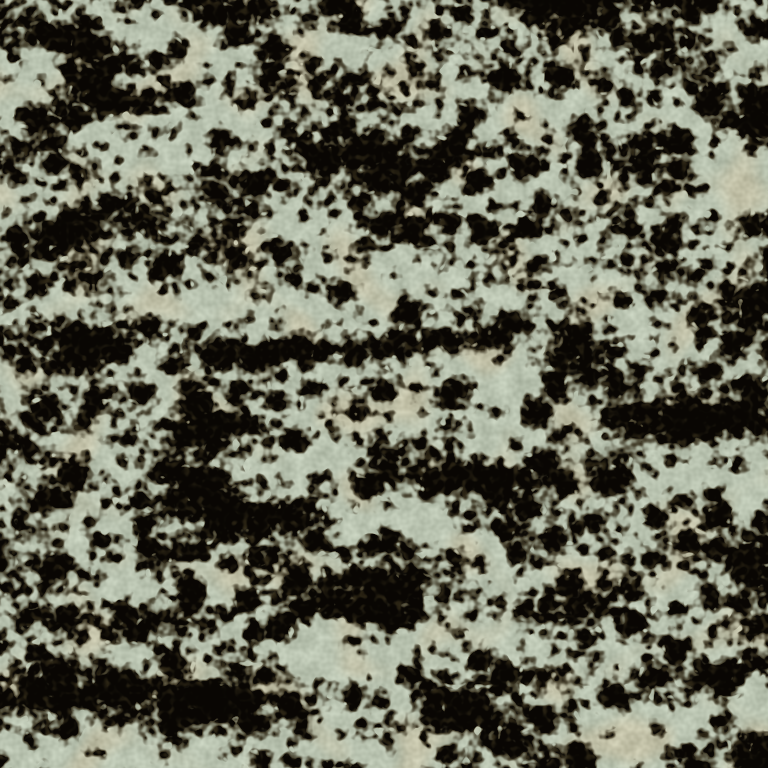
Reproduce this texture procedurally as a WebGL 2 fragment shader.

```glsl
#version 300 es
precision highp float;
// Pale mottled paper covered by ragged black ink grains.
// Stretched gradient noise sets the ink density: it forms solid dark streaks
// and clusters two sizes of scattered dots, joined as one distance field.

uniform vec2 u_resolution;
out vec4 fragColor;

const vec3 INK = vec3(0.035, 0.025, 0.012);
const vec3 BROWN = vec3(0.20, 0.17, 0.095);
const vec3 PAPER = vec3(0.725, 0.765, 0.690);
const vec3 WARM_TINT = vec3(0.035, -0.010, -0.035);

const vec2 STREAK_FREQ = vec2(5.5, 13.0);  // long in x, thin in y
const float STREAK_LEVEL = 0.21;           // density that turns solid
const float STREAK_SCALE = 0.045;          // density to distance
const float DOT_SHARE = 0.68;              // chance of a dot at mean density
const float CLUSTERING = 1.3;
const float BIG_CELL = 0.038;
const vec2 BIG_RADIUS = vec2(0.009, 0.023);
const float SMALL_CELL = 0.018;
const vec2 SMALL_RADIUS = vec2(0.003, 0.009);
const float JOIN = 0.004;                  // ink bridging between grains
const float SOFTNESS = 0.0058;             // half width of an edge

// Integer hash giving three values in 0..1.
vec3 hash3(vec2 cell, uint seed) {
    uvec3 v = uvec3(uvec2(ivec2(cell)), seed);
    v = v * 1664525u + 1013904223u;
    v.x += v.y * v.z; v.y += v.z * v.x; v.z += v.x * v.y;
    v ^= v >> 16u;
    v.x += v.y * v.z; v.y += v.z * v.x; v.z += v.x * v.y;
    return vec3(v >> 8u) / 16777216.0;
}

float cornerSlope(vec2 cell, vec2 offset, uint seed) {
    float angle = 6.28319 * hash3(cell, seed).x;
    return dot(vec2(cos(angle), sin(angle)), offset);
}

float gradientNoise(vec2 p, uint seed) {
    vec2 i = floor(p), f = p - i;
    vec2 w = f * f * f * (f * (f * 6.0 - 15.0) + 10.0);
    vec2 e = vec2(1.0, 0.0);
    float low = mix(cornerSlope(i, f, seed),
                    cornerSlope(i + e, f - e, seed), w.x);
    float high = mix(cornerSlope(i + e.yx, f - e.yx, seed),
                     cornerSlope(i + 1.0, f - 1.0, seed), w.x);
    return mix(low, high, w.y);
}

float smoothUnion(float a, float b) {
    float h = max(JOIN - abs(a - b), 0.0) / JOIN;
    return min(a, b) - 0.25 * h * h * JOIN;
}

// Ink density, wavy and mostly horizontal.
float inkDensity(vec2 p) {
    p.y += 0.05 * gradientNoise(p * 2.5, 11u) + 0.06 * p.x;
    vec2 q = p * STREAK_FREQ;
    return gradientNoise(q, 12u) + 0.5 * gradientNoise(q * vec2(2.3, 1.9), 13u);
}

// Distance to jittered dots, kept more often where the ink is dense.
float scatteredDots(vec2 p, float size, vec2 radii, uint seed) {
    vec2 home = floor(p / size);
    float d = 1.0;
    for (int y = -1; y <= 1; y++) {
        for (int x = -1; x <= 1; x++) {
            vec2 cell = home + vec2(x, y);
            vec3 place = hash3(cell, seed);
            vec3 kind = hash3(cell, seed + 1u);
            vec2 centre = (cell + place.xy) * size;
            if (kind.x > DOT_SHARE + CLUSTERING * inkDensity(centre)) continue;
            vec2 shape = vec2(1.0, mix(0.95, 1.3, kind.y));
            float radius = mix(radii.x, radii.y, place.z);
            d = smoothUnion(d, length((p - centre) * shape) - radius);
        }
    }
    return d;
}

void main() {
    vec2 p = gl_FragCoord.xy / min(u_resolution.x, u_resolution.y);

    // Bent coordinates make the dots uneven.
    vec2 bend = vec2(gradientNoise(p * 38.0, 21u), gradientNoise(p * 38.0, 22u));
    vec2 q = p + 0.008 * bend;

    // Streaks and grains, joined.
    float d = (STREAK_LEVEL - inkDensity(q)) * STREAK_SCALE;
    d = smoothUnion(d, scatteredDots(q, BIG_CELL, BIG_RADIUS, 31u));
    d = smoothUnion(d, scatteredDots(q, SMALL_CELL, SMALL_RADIUS, 41u));

    // Ragged rims and small pale pinholes.
    float grain = gradientNoise(p * 120.0, 51u);
    d += 0.011 * gradientNoise(p * 62.0, 52u) + 0.008 * grain;
    float pinhole = smoothstep(0.32, 0.6, gradientNoise(p * 70.0, 53u));
    d += 0.010 * pinhole;

    // Tone from ink to paper, with brown flecks in the thinner ink.
    float tone = smoothstep(-SOFTNESS, SOFTNESS, d);
    float thin = smoothstep(-0.022, -0.003, d);
    float fleck = smoothstep(0.0, 0.5, gradientNoise(p * 105.0, 54u)) * thin;
    vec3 ink = mix(INK, BROWN, max(0.9 * fleck, smoothstep(0.0, 0.2, tone)));

    // Paper with soft mottling and faint warm patches.
    float mottle = 0.09 * gradientNoise(p * 45.0, 61u) + 0.07 * gradientNoise(p * 150.0, 62u);
    float warmth = smoothstep(0.0, 0.5, gradientNoise(p * 14.0, 63u));
    vec3 paper = PAPER + mottle + WARM_TINT * warmth;

    fragColor = vec4(mix(ink, paper, smoothstep(0.05, 1.0, tone) * 0.4 + tone * 0.6), 1.0);
}
```
